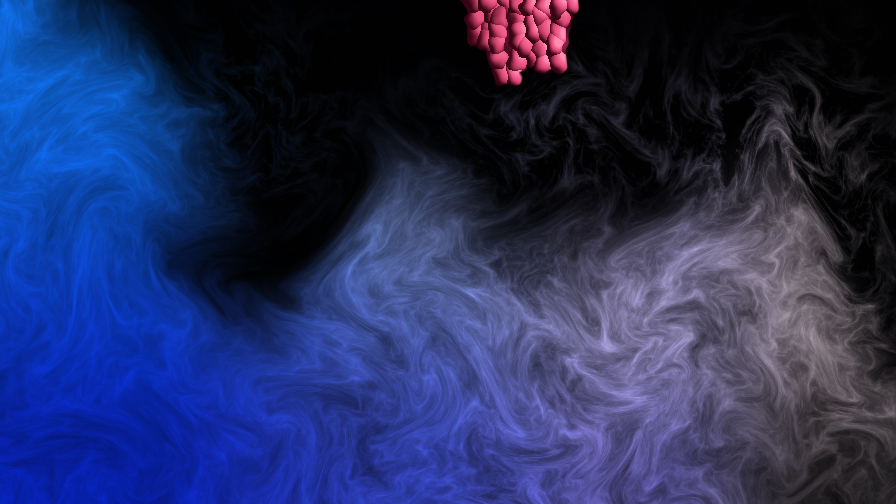
Reproduce this background procedurally as a WebGL 1 fragment shader.

```glsl
precision highp float;
// Blue and lilac smoke drifting over black, with a knobbly crimson ink cloud at the top.
uniform vec2 u_resolution;

vec2 hash2(vec2 p) {
  p = vec2(dot(p, vec2(127.1, 311.7)), dot(p, vec2(269.5, 183.3)));
  return fract(sin(p) * 43758.5);
}

float gradientNoise(vec2 p) {
  vec2 i = floor(p), f = fract(p);
  vec2 u = f * f * f * (f * (f * 6.0 - 15.0) + 10.0);
  vec2 k = vec2(0.0, 1.0);
  float a = dot(hash2(i) * 2.0 - 1.0, f);
  float b = dot(hash2(i + k.yx) * 2.0 - 1.0, f - k.yx);
  float c = dot(hash2(i + k.xy) * 2.0 - 1.0, f - k.xy);
  float d = dot(hash2(i + k.yy) * 2.0 - 1.0, f - k.yy);
  return mix(mix(a, b, u.x), mix(c, d, u.x), u.y);
}

// x: soft billows, y: thin bright filaments
vec2 smokeTexture(vec2 p) {
  vec2 sum = vec2(0.0);
  float amp = 0.45;
  for (int i = 0; i < 5; i++) {
    float n = gradientNoise(p);
    sum += amp * vec2(n, pow(max(1.0 - 1.9 * abs(n), 0.0), 7.0));
    p = mat2(1.6, 1.2, -1.2, 1.6) * p + 7.3;
    amp *= 0.7;
  }
  return sum;
}

// Moves a point along the curl of noise, which stretches the smoke into curls
vec2 swirl(vec2 p) {
  float freq = 2.6;
  for (int i = 0; i < 5; i++) {
    vec2 q = p * freq + 3.7 * float(i);
    float n = gradientNoise(q);
    vec2 slope = vec2(gradientNoise(q + vec2(0.02, 0.0)), gradientNoise(q + vec2(0.0, 0.02))) - n;
    p += vec2(slope.y, -slope.x) / 0.02 * 0.17 / freq;
    freq *= 1.8;
  }
  return p;
}

float glow(vec2 p, vec2 center, vec2 size) {
  vec2 d = (p - center) / size;
  return exp(-dot(d, d));
}

// Left plume joined with the rolling bank along the bottom
float smokeCover(vec2 p) {
  float edge = 0.14 + 0.23 * (1.0 - smoothstep(0.68, 1.05, p.y))
             + 0.22 * (1.0 - smoothstep(0.2, 0.55, p.y));
  float plume = 1.0 - smoothstep(-0.18, 0.14, p.x - edge);
  float roof = 0.37 + 0.28 * smoothstep(0.54, 0.76, p.x) - 0.10 * smoothstep(0.8, 1.05, p.x)
             + 0.07 * smoothstep(1.1, 1.4, p.x) - 0.42 * smoothstep(1.52, 1.86, p.x);
  float bank = smoothstep(-0.1, 0.18, roof - p.y);
  bank *= 1.0 - 0.75 * smoothstep(1.25, 1.65, p.x) * (1.0 - smoothstep(0.0, 0.38, p.y));
  return 1.0 - (1.0 - plume) * (1.0 - bank);
}

vec3 smokeColor(vec2 p) {
  vec3 azure = mix(vec3(0.03, 0.14, 0.76), vec3(0.06, 0.44, 0.94), smoothstep(0.05, 0.9, p.y));
  vec3 violet = mix(vec3(0.19, 0.25, 0.71), vec3(0.36, 0.43, 0.64), smoothstep(0.0, 0.6, p.y));
  vec3 lilac = mix(vec3(0.36, 0.34, 0.64), vec3(0.54, 0.51, 0.68), smoothstep(0.0, 0.4, p.y));
  vec3 color = mix(azure, violet, smoothstep(0.25, 0.85, p.x));
  color = mix(color, lilac, smoothstep(0.8, 1.25, p.x));
  return mix(color, vec3(0.54, 0.49, 0.52), smoothstep(1.3, 1.65, p.x));
}

float capsule(vec2 p, vec2 a, vec2 b, float radius) {
  vec2 d = b - a;
  return length(p - a - d * clamp(dot(p - a, d) / dot(d, d), 0.0, 1.0)) - radius;
}

float inkShape(vec2 p) {
  float lobes = capsule(p, vec2(0.94, 1.03), vec2(1.01, 0.88), 0.036);
  lobes = min(lobes, capsule(p, vec2(1.105, 1.0), vec2(1.09, 0.89), 0.034));
  return min(lobes, capsule(p, vec2(1.03, 1.03), vec2(1.055, 0.905), 0.036));
}

// Rounded knobs on a jittered grid, lit from the upper right; alpha in w
vec4 inkCloud(vec2 p, float pixel) {
  float cell = 0.028;
  float fold = gradientNoise(p * 17.0 + 2.0);
  p += 0.013 * vec2(gradientNoise(p * 38.0), gradientNoise(p * 38.0 + 9.0));
  vec3 normal = vec3(0.0, 0.0, 0.3);
  float top = -1.0;
  float alpha = 1.0 - smoothstep(-pixel, pixel, inkShape(p));
  for (int y = -1; y <= 1; y++) {
    for (int x = -1; x <= 1; x++) {
      vec2 id = floor(p / cell) + vec2(float(x), float(y));
      vec2 center = (id + 0.15 + 0.7 * hash2(id)) * cell;
      float inside = -inkShape(center);
      vec2 d = (p - center) / (cell * vec2(0.7, 0.95));
      float z = sqrt(max(1.0 - dot(d, d), 0.0));
      float rise = z + inside * 14.0 + 0.6 * hash2(id + 5.0).x;
      if (inside > 0.0 && z > 0.0) {
        alpha = max(alpha, smoothstep(0.0, pixel / cell * 3.0, 1.0 - length(d)));
        if (rise > top) { top = rise; normal = vec3(d, z); }
      }
    }
  }
  float light = clamp(dot(normal, vec3(0.6, 0.4, 0.69)) + 0.5 * fold, 0.0, 1.0);
  light *= 0.75 + 0.25 * smoothstep(0.93, 1.06, p.x);
  vec3 color = mix(vec3(0.22, 0.01, 0.08), vec3(0.90, 0.29, 0.47), smoothstep(0.05, 0.8, light));
  return vec4(color + vec3(0.1, 0.26, 0.24) * pow(light, 6.0), alpha);
}

void main() {
  vec2 p = gl_FragCoord.xy / u_resolution.y;
  p.x *= 16.0 / 9.0 * u_resolution.y / u_resolution.x;
  vec2 s = swirl(p);
  vec2 tex = smokeTexture(s * 5.0);
  float strands = smokeTexture(mix(p, s, 0.8) * vec2(13.0, 9.0) + 4.0).y;

  // Dense smoke, with stronger texture towards the right
  float contrast = mix(0.45, 1.0, smoothstep(0.3, 1.1, p.x));
  float cover = smokeCover(mix(p, s, 0.6) + 0.09 * tex.x);
  float detail = 0.8 * tex.x + 0.5 * (tex.y - 0.36) + 0.4 * (strands - 0.36);
  float density = cover * max(0.86 + contrast * detail * (1.35 - 0.35 * cover), 0.0);

  // Loose wisps above and beside the bank
  float halo = glow(p, vec2(1.53, 0.7), vec2(0.19, 0.17)) + 0.6 * glow(p, vec2(1.1, 0.74), vec2(0.22, 0.14))
             + 0.7 * glow(p, vec2(1.68, 0.35), vec2(0.12, 0.3)) + 0.35 * glow(p, vec2(0.5, 0.75), vec2(0.2, 0.2));
  density += (1.0 - cover) * halo * max(0.9 * tex.y + 0.5 * strands + 0.7 * tex.x - 0.38, 0.0);

  vec3 color = vec3(0.003, 0.004, 0.008) + smokeColor(p) * density;
  vec4 ink = inkCloud(p, 1.0 / u_resolution.y);
  gl_FragColor = vec4(mix(color, ink.rgb, ink.a), 1.0);
}
```
